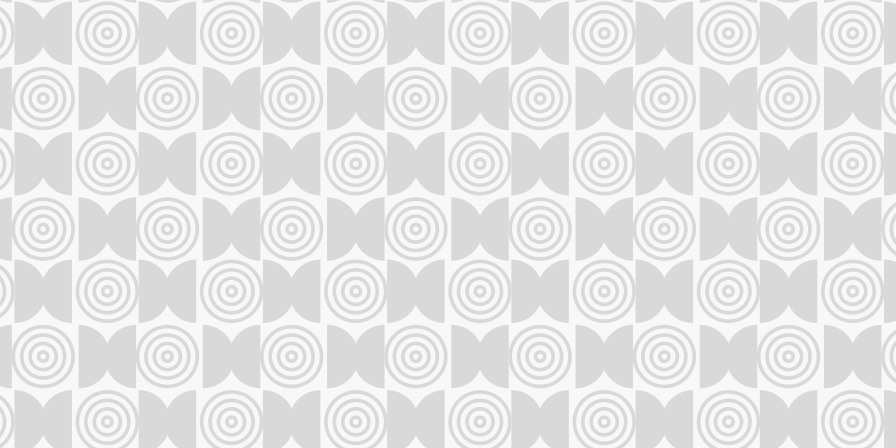
Give the GLSL for this pattern, as a WebGL 1 fragment shader.

```glsl
precision highp float;

uniform vec2 u_resolution;

// Lengths are fractions of the canvas height
#define PAPER vec3(0.974)
#define INK vec3(0.851)
#define TILE vec2(0.2773, 0.5760)
#define FIRST_CELL vec2(0.2396, 0.0742)
#define CELL_STEP vec2(0.1341, 0.1457)
#define RADIUS 0.0708
#define BOW_HALF_WIDTH 0.0642
#define RING_WIDTH 0.0082
#define RING_STEP 0.0188

// Four concentric rings, the outermost ending at RADIUS
float ringsDistance(vec2 p) {
  float r = length(p);
  float inset = RADIUS - 0.5 * RING_WIDTH - r;
  float toRing = abs(mod(inset + 0.5 * RING_STEP, RING_STEP) - 0.5 * RING_STEP);
  return max(toRing - 0.5 * RING_WIDTH, r - RADIUS);
}

// Two half discs, flat sides outward, overlapping at the waist
float bowDistance(vec2 p) {
  p.x = abs(p.x) - BOW_HALF_WIDTH;
  return max(length(p) - RADIUS, p.x);
}

// Offset to the nearest repeat of a cell centre
vec2 wrapToTile(vec2 p) {
  return mod(p + 0.5 * TILE, TILE) - 0.5 * TILE;
}

void main() {
  float pixel = 1.0 / u_resolution.y;
  vec2 pos = gl_FragCoord.xy * pixel;
  pos.y = 1.0 - pos.y;

  // Each tile is a checkerboard of two columns by four rows
  float dist = 1.0;
  for (int row = 0; row < 4; row++) {
    for (int col = 0; col < 2; col++) {
      vec2 cell = vec2(float(col), float(row));
      vec2 p = wrapToTile(pos - FIRST_CELL - cell * CELL_STEP);
      bool hasRings = mod(cell.x + cell.y, 2.0) < 0.5;
      dist = min(dist, hasRings ? ringsDistance(p) : bowDistance(p));
    }
  }

  float coverage = clamp(0.5 - dist / pixel, 0.0, 1.0);
  gl_FragColor = vec4(mix(PAPER, INK, coverage), 1.0);
}
```
